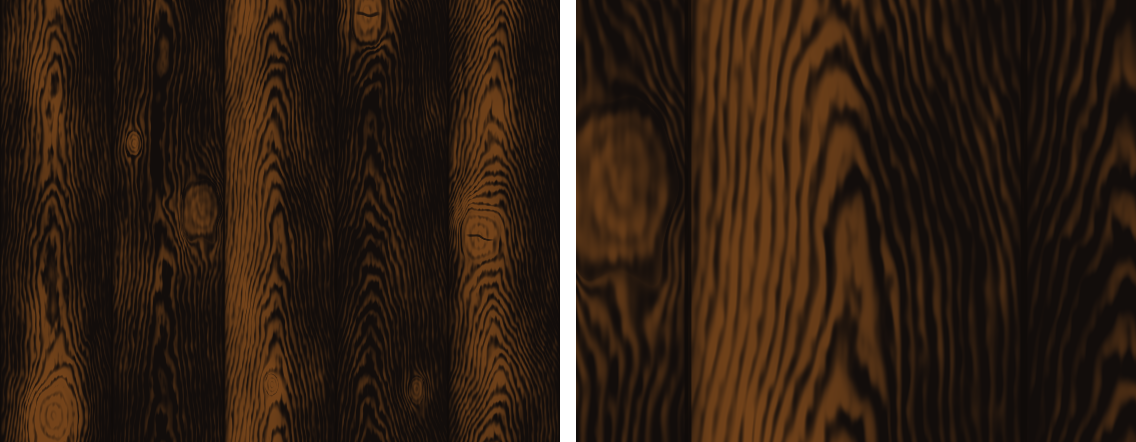
Left: the whole. Right: its middle third, enlarged.
A Shadertoy shader for this texture:

```glsl
// Five upright boards of charred, oiled timber with arched grain and knots.
// Growth rings are a tilted cone cut by the board face, pushed aside by knots;
// the amount of charring sets a soft threshold on how much amber shows.

#define BOARDS 5.0
#define HEIGHT 3.95        // canvas height in board widths
#define RING_FREQ 29.0     // growth rings per board width
#define HEART_DEPTH 0.15   // depth of the trunk axis below the face
#define KNOT_STRETCH 1.65  // height over width of a knot
#define KNOT_RINGS 3.0
#define BASE_GLOW 0.17     // amber left in the charred parts
#define SEAM 0.010         // half width of the gap between boards
#define CHAR vec3(0.070, 0.050, 0.043)
#define AMBER vec3(0.500, 0.290, 0.110)

// Per board: heart x, arch steepness, glow centre, glow width
const vec4 GRAIN[5] = vec4[5](
    vec4(0.47, 2.4, 0.45, 0.24), vec4(0.45, 1.5, 0.10, 0.25),
    vec4(0.46, 4.0, 0.20, 0.40), vec4(0.33, 5.0, 0.36, 0.28),
    vec4(0.40, 7.0, 0.34, 0.27));
// Per board: main knot x, height 0..1, radius, strength of the glow
const vec4 KNOT[5] = vec4[5](
    vec4(0.48, 0.06, 0.16, 0.48), vec4(0.80, 0.525, 0.17, 0.10),
    vec4(0.43, 0.13, 0.06, 0.60), vec4(0.28, 0.97, 0.16, 0.14),
    vec4(0.28, 0.465, 0.15, 0.54));

vec2 hashGradient(vec2 cell) {
    vec3 h = fract(cell.xyx * vec3(0.1031, 0.1030, 0.0973));
    h += dot(h, h.yzx + 33.33);
    return 2.0 * fract((h.xx + h.yz) * h.zy) - 1.0;
}

float gradientNoise(vec2 p) {
    vec2 i = floor(p), f = fract(p);
    vec2 u = f * f * f * (f * (f * 6.0 - 15.0) + 10.0);
    vec2 e = vec2(0.0, 1.0);
    float low = mix(dot(hashGradient(i), f),
                    dot(hashGradient(i + e.yx), f - e.yx), u.x);
    float high = mix(dot(hashGradient(i + e.xy), f - e.xy),
                     dot(hashGradient(i + e.yy), f - e.yy), u.x);
    return mix(low, high, u.y);
}

void mainImage(out vec4 fragColor, in vec2 fragCoord) {
    vec2 p = fragCoord / iResolution.xy * vec2(BOARDS, HEIGHT);
    float id = clamp(floor(p.x), 0.0, BOARDS - 1.0);
    vec4 grain = GRAIN[int(id)];
    vec4 knot = KNOT[int(id)];
    vec2 board = vec2(p.x - id, p.y);
    vec2 seed = vec2(17.0, 31.0) * (id + 1.0);

    // Uncharred band along the board, broken into patches and streaks
    float offset = (board.x - grain.z) / grain.w;
    float streak = gradientNoise(board * vec2(8.0, 1.2) + seed);
    float glow = BASE_GLOW + knot.w * exp(-offset * offset);
    glow += 0.45 * gradientNoise(board * vec2(1.3, 1.0) + seed);
    glow += 0.25 * gradientNoise(board * vec2(4.0, 2.2) + seed) + 0.22 * streak;

    // Knots: a main one, and a small mirrored one on every other board
    vec2 q = board;
    float knotRings = 0.0, inside = 0.0, crack = 0.0;
    for (int n = 0; n < 2; n++) {
        bool small = n == 1;
        if (small && mod(id, 2.0) < 0.5) break;
        vec2 centre = small ? vec2(1.0 - knot.x, fract(knot.y + 0.15)) : knot.xy;
        float radius = small ? 0.075 : knot.z;
        vec2 d = board - centre * vec2(1.0, HEIGHT);
        float k = length(d / vec2(1.0, KNOT_STRETCH)) / radius;
        k *= 1.0 + 0.4 * gradientNoise(board * vec2(6.0, 4.0) + seed) + 0.25 * streak;
        float push = min(1.0, 1.0 / max(k * k, 0.01)) * exp(-0.3 * max(k - 1.0, 0.0));
        q -= d * push;
        knotRings += KNOT_RINGS * max(1.0 - k, 0.0);
        inside += 1.0 - smoothstep(0.6, 1.2, k);
        glow += 0.62 * exp(-0.4 * k * k);
        // Dark rim, and a drying split across the later boards' main knot
        glow -= 0.2 * exp(-40.0 * (k - 1.0) * (k - 1.0));
        float split = abs(d.y + 0.2 * d.x + 0.06 * gradientNoise(board * 9.0));
        if (!small && id > 2.5)
            crack = (1.0 - smoothstep(0.005, 0.02, split)) * (1.0 - smoothstep(0.5, 0.8, k));
    }

    // Long fibres and short pores
    float fibre = gradientNoise(board * vec2(30.0, 2.5) + seed);
    float pore = gradientNoise(board * vec2(40.0, 11.0) + seed + 5.0);

    // Growth rings around a wandering heart line
    float wander = 0.16 * gradientNoise(vec2(q.y * 0.9, 3.0) + seed);
    float depth = HEART_DEPTH * (1.0 + 0.9 * gradientNoise(vec2(q.y * 0.7, 8.0) + seed));
    float heart = q.x - grain.x - wander;
    float rings = RING_FREQ * length(vec2(heart, depth));
    rings += grain.y * q.y + knotRings;
    rings += 2.0 * gradientNoise(q * vec2(2.2, 1.1) + seed);
    rings += 0.8 * gradientNoise(q * vec2(9.0, 4.0) + seed) + 0.25 * pore;
    float ring = 0.5 * sin(6.2832 * rings);
    ring *= 1.0 - smoothstep(0.35, 0.9, fwidth(rings));

    // Rings read clearly by the heart and blur into fibre away from it
    float clarity = 0.42 + 0.43 * exp(-14.0 * heart * heart) + 0.3 * streak;
    clarity *= 1.0 - 0.6 * min(inside, 1.0);
    float surface = 0.5 + clarity * ring + 0.40 * fibre + 0.42 * pore;

    // Charring hides all but the hardest rings where the glow is weak
    glow = clamp(glow, 0.03, 0.95);
    float amber = smoothstep(0.5 - glow, 1.6 - glow, surface) * (0.40 + 0.52 * glow);
    amber *= 1.0 - 0.8 * crack;

    // Seams with softly darkened board edges
    float edge = min(board.x, 1.0 - board.x);
    float soft = fwidth(p.x);
    amber *= mix(0.6, 1.0, smoothstep(0.0, 0.07, edge));
    float gap = 1.0 - smoothstep(SEAM - soft, SEAM + soft, edge);
    vec3 color = mix(CHAR, AMBER, amber);
    color = mix(color, 0.8 * CHAR, 0.85 * gap);
    fragColor = vec4(color, 1.0);
}
```
